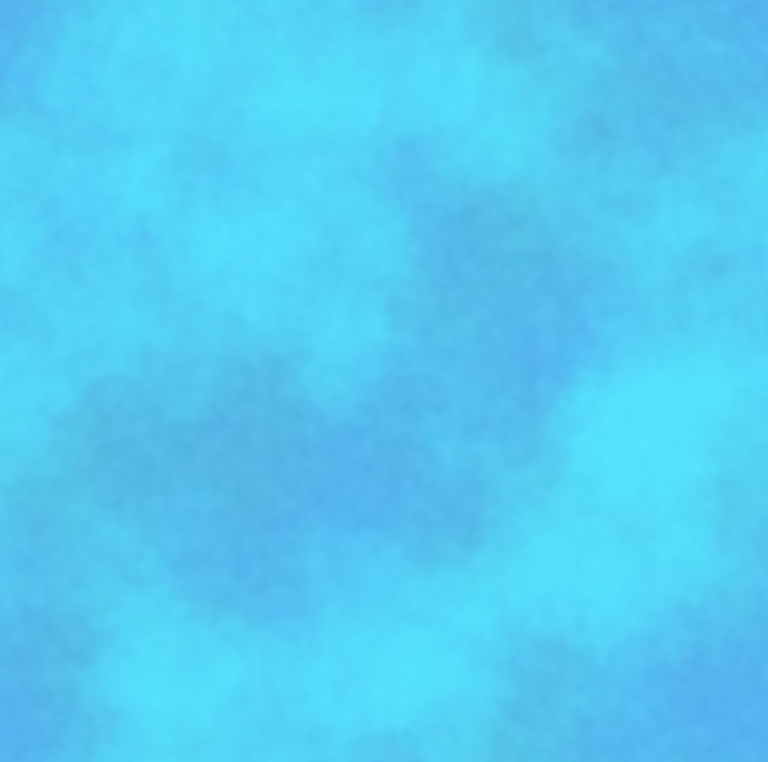
This texture is drawn by a WebGL 1 fragment shader. Its source:

```glsl
precision highp float;
// Seamless soft watercolour sky: bright cyan with hazy azure and teal clouds.

#define CLOUD_CELLS 3.0    // cloud repeats across the tile, whole number
#define CLOUD_GAIN 0.50    // strength of each finer octave
#define BAND 0.22          // strength of the diagonal dark band
#define BEND 0.20          // how far the band meanders
#define FRAY 0.020         // raggedness of the cloud edges
#define FRAY_CELLS 24.0    // size of the fraying, whole number
#define SPREAD 0.62        // field value that reaches full light or dark
#define BIAS -0.07         // overall shift towards the shade
#define HUE_SHIFT 0.030    // azure to teal variation in the shade
#define GRAIN 0.020        // faint paper mottling
#define SHADE vec3(0.330, 0.715, 0.916)
#define LIGHT vec3(0.330, 0.890, 0.996)

uniform vec2 u_resolution;

const float TAU = 6.2831853;

float hash(vec2 p, float seed) {
  vec3 q = fract(vec3(p.xyx + seed * 1.37) * vec3(0.1031, 0.1030, 0.0973));
  q += dot(q, q.yzx + 33.33);
  return fract((q.x + q.y) * q.z);
}

// Slope contribution of one lattice corner; cells wrap at the period.
float corner(vec2 cell, vec2 offset, float period, float seed) {
  float angle = TAU * hash(mod(cell, period), seed);
  return dot(vec2(cos(angle), sin(angle)), offset);
}

// Gradient noise that tiles over the unit square.
float noise(vec2 uv, float period, float seed) {
  vec2 p = uv * period;
  vec2 i = floor(p);
  vec2 f = p - i;
  vec2 w = f * f * f * (f * (f * 6.0 - 15.0) + 10.0);
  vec2 e = vec2(1.0, 0.0);
  float low = mix(corner(i, f, period, seed),
                  corner(i + e.xy, f - e.xy, period, seed), w.x);
  float high = mix(corner(i + e.yx, f - e.yx, period, seed),
                   corner(i + e.xx, f - e.xx, period, seed), w.x);
  return mix(low, high, w.y);
}

// Octaves are shifted so that their lattices do not line up.
float fbm(vec2 uv, float period, float seed) {
  float sum = 0.0;
  float gain = 1.0;
  for (int i = 0; i < 5; i++) {
    sum += gain * noise(uv, period, seed);
    uv += vec2(0.137, 0.291);
    period *= 2.0;
    gain *= CLOUD_GAIN;
    seed += 7.0;
  }
  return sum;
}

void main() {
  vec2 uv = gl_FragCoord.xy / u_resolution;

  // Fray the edges with small wrapped displacements
  vec2 fray = vec2(fbm(uv, FRAY_CELLS, 3.0), fbm(uv, FRAY_CELLS, 51.0));
  vec2 p = uv + FRAY * fray;

  // Meandering diagonal band under the clouds
  float bend = BEND * noise(p + 0.21, 2.0, 17.0);
  float band = -cos(TAU * (p.x - p.y + bend));
  float field = BIAS + BAND * band + fbm(p + 0.08, CLOUD_CELLS, 29.0);
  float light = smoothstep(-SPREAD, SPREAD, field);

  // Shade leans to azure or teal, light stays pure cyan
  float hue = clamp(2.0 * fbm(p + 0.43, CLOUD_CELLS, 83.0) - 0.1, -1.0, 1.0);
  vec3 color = mix(SHADE, LIGHT, light);
  color += HUE_SHIFT * hue * (1.0 - light) * vec3(0.0, -0.3, 1.0);

  // Paper mottling, strongest in the shade
  color += GRAIN * (1.2 - 0.6 * light) * fbm(uv, 40.0, 131.0);

  gl_FragColor = vec4(clamp(color, 0.0, 1.0), 1.0);
}
```
